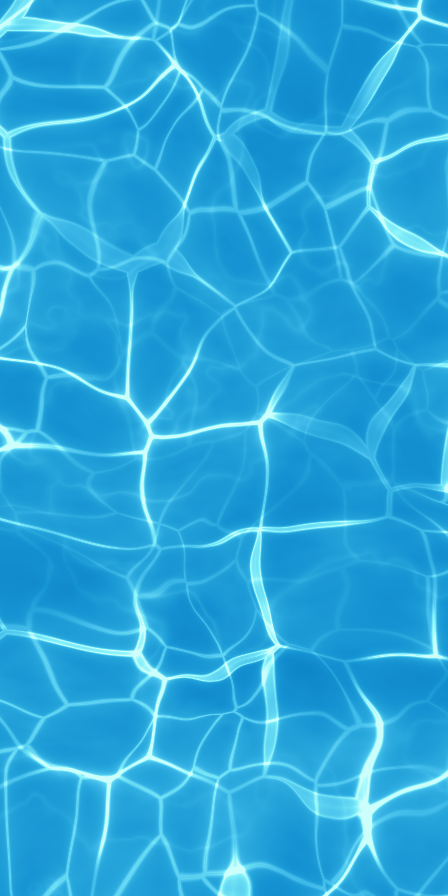
Reproduce this texture procedurally as a Shadertoy shader.

```glsl
// Sunlit pool water: a warped net of bright caustic lines over rippled blue.

const vec3 ABYSS = vec3(0.05, 0.51, 0.77);
const vec3 DEEP  = vec3(0.08, 0.57, 0.82);
const vec3 BLUE  = vec3(0.15, 0.65, 0.86);
const vec3 SKY   = vec3(0.26, 0.74, 0.92);
const vec3 AQUA  = vec3(0.38, 0.84, 0.95);
const vec3 PALE  = vec3(0.53, 0.95, 0.98);
const vec3 GLINT = vec3(0.80, 1.00, 0.99);

const float NET_SCALE  = 3.5;    // large cells across the canvas
const float FINE_SCALE = 5.3;    // cells of the faint second net
const float THIN       = 0.0016; // half width of a fine line
const float BROAD      = 0.022;  // half width of the widest ribbon
const float HALO       = 0.022;  // reach of the glow around lines

vec2 hash2(vec2 p) {
    vec2 k = vec2(dot(p, vec2(127.1, 311.7)), dot(p, vec2(269.5, 183.3)));
    return fract(sin(k) * 43758.5453);
}

// Two independent channels of smooth value noise
vec2 noise2(vec2 p) {
    vec2 i = floor(p), f = fract(p);
    f = f * f * f * (f * (f * 6.0 - 15.0) + 10.0);
    vec2 low  = mix(hash2(i), hash2(i + vec2(1, 0)), f.x);
    vec2 high = mix(hash2(i + vec2(0, 1)), hash2(i + vec2(1, 1)), f.x);
    return mix(low, high, f.y);
}

float fbm(vec2 p) {
    float sum = 0.0, amp = 0.5;
    for (int i = 0; i < 4; i++) {
        sum += amp * noise2(p).x;
        p = mat2(1.6, 1.2, -1.2, 1.6) * p + 7.3;
        amp *= 0.5;
    }
    return sum / 0.9375;
}

// Bends space so that straight cell borders become flowing curves
vec2 warp(vec2 p) {
    p += 0.15 * (noise2(p * 2.9 + 3.1) - 0.5);
    return p + 0.045 * (noise2(p * 8.0 + 9.4) - 0.5);
}

// Distances to the nearest and second nearest cell border
vec2 cellBorders(vec2 p) {
    vec2 cell = floor(p), f = fract(p), home = vec2(0), nearest = vec2(0);
    float best = 8.0;
    for (int y = -1; y <= 1; y++)
    for (int x = -1; x <= 1; x++) {
        vec2 g = vec2(x, y);
        vec2 r = g + 0.05 + 0.9 * hash2(cell + g) - f;
        if (dot(r, r) < best) { best = dot(r, r); nearest = r; home = g; }
    }
    vec2 d = vec2(8.0);
    for (int y = -2; y <= 2; y++)
    for (int x = -2; x <= 2; x++) {
        if (x == 0 && y == 0) continue;
        vec2 g = home + vec2(x, y);
        vec2 r = g + 0.05 + 0.9 * hash2(cell + g) - f;
        float e = dot(0.5 * (nearest + r), normalize(r - nearest));
        d = e < d.x ? vec2(e, d.x) : vec2(d.x, min(d.y, e));
    }
    return d;
}

// Ribbon with a pale filling and a bright rim
float ribbon(float d, float width) {
    float fill = 1.0 - smoothstep(width, width + 0.006, d);
    float rim = exp(-abs(d - width) / 0.0035);
    return 0.36 * fill + 0.36 * rim;
}

vec3 waterColour(float light) {
    vec3 c = mix(ABYSS, DEEP, clamp(light * 5.0 + 1.0, 0.0, 1.0));
    vec3 ramp[5] = vec3[5](BLUE, SKY, AQUA, PALE, GLINT);
    for (int i = 0; i < 5; i++)
        c = mix(c, ramp[i], clamp(light * 5.0 - float(i), 0.0, 1.0));
    return c;
}

void mainImage(out vec4 fragColor, in vec2 fragCoord) {
    vec2 p = 2.0 * fragCoord / iResolution.y;
    vec2 q = warp(p);

    // Broad tone of the water and fine flowing ripples
    float light = 0.02 + 0.42 * (fbm(q * vec2(3.0, 4.5) + 20.0) - 0.5);
    light += 0.10 * (fbm(q * vec2(13.0, 24.0) + 5.0) - 0.5);
    float fold = noise2(q * vec2(5.0, 6.5) + 2.0 * fbm(p * 4.0)).y;
    float wisp = pow(1.0 - abs(2.0 * fold - 1.0), 7.0);
    light += 0.20 * wisp * noise2(p * 3.0 + 31.0).x;

    // Main net: ribbons swell, thin out and fade along their length
    vec2 border = cellBorders(q * NET_SCALE * vec2(1.0, 1.15) + 4.0) / NET_SCALE;
    vec2 vary = noise2(p * 5.5 + 12.0);
    float width = THIN + BROAD * pow(smoothstep(0.45, 1.0, vary.x), 2.0);
    float strength = mix(0.35, 1.1, smoothstep(0.15, 0.75, vary.y));
    light += strength * ribbon(border.x, width);
    light += 0.24 * strength * exp(-border.x / HALO);

    // Second net: faint threads, busier toward the lower left
    vec2 bent = warp(q * 1.1 + 6.0);
    vec2 thread = cellBorders(bent * FINE_SCALE) / FINE_SCALE;
    float busy = smoothstep(0.35, 0.85, noise2(p * 2.6 + 17.0).x
               + 0.25 * (1.0 - smoothstep(0.0, 0.9, length(p))));
    light += mix(0.10, 0.55, busy) * ribbon(thread.x, THIN);
    light += mix(0.06, 0.16, busy) * exp(-thread.x / HALO);

    // Glints where the main lines meet
    float knot = exp(-border.y / 0.011);
    light += 0.65 * knot * smoothstep(0.3, 0.8, vary.y);

    fragColor = vec4(waterColour(light), 1.0);
}
```
